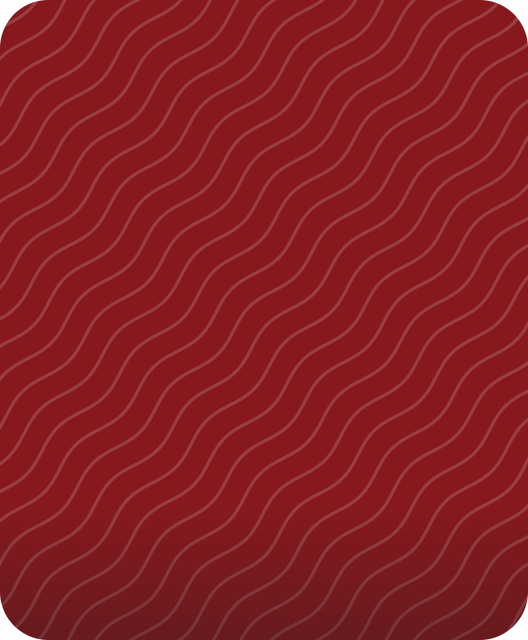
A WebGL 1 fragment shader for this pattern:

```glsl
precision highp float;

// Thin pale waves climbing at 45 degrees over a deep red rounded card.
// Each wave is a sine along the diagonal, repeated across it with mod;
// a dark veil fades in towards the bottom edge.

uniform vec2 u_resolution;

// Lengths are fractions of the canvas height.
const float PITCH = 0.05553;         // wave spacing, measured down an edge
const float OFFSET = 0.0484;         // position of the first wave
const float WAVELENGTH = 0.2441;     // along x - y, so halved on each axis
const float WAVE_SHIFT = 0.0286;
const float AMPLITUDE = 0.01237;
const float LINE_WIDTH = 0.0049;
const float CORNER_RADIUS = 0.0755;
const float VEIL_HEIGHT = 0.215;
const float VEIL_STRENGTH = 0.32;

const vec3 CARD_RED = vec3(0.53, 0.098, 0.118);
const vec3 LINE_ROSE = vec3(0.605, 0.243, 0.255);
const vec3 VEIL_DARK = vec3(0.14, 0.115, 0.13);
const vec3 PAPER = vec3(1.0, 0.995, 0.995);

const float TAU = 6.2831853;

// Signed distance to a rounded box centred on the origin.
float roundedBox(vec2 p, vec2 halfSize, float radius) {
  vec2 q = abs(p) - halfSize + radius;
  return length(max(q, 0.0)) + min(max(q.x, q.y), 0.0) - radius;
}

// Distance to the nearest wave centre line; p has its origin at the top left.
float waveDistance(vec2 p) {
  float across = p.x + p.y;
  float along = p.x - p.y;
  float k = TAU / WAVELENGTH;
  float angle = k * (along + WAVE_SHIFT);
  float f = across - OFFSET - AMPLITUDE * sin(angle);
  float nearest = abs(mod(f + 0.5 * PITCH, PITCH) - 0.5 * PITCH);

  // Dividing by the gradient keeps the stroke width even.
  float slope = AMPLITUDE * k * cos(angle);
  return nearest / sqrt(2.0 * (1.0 + slope * slope));
}

// Coverage of a pixel by the inside of a shape.
float coverage(float dist, float pixel) {
  return clamp(0.5 - dist / pixel, 0.0, 1.0);
}

void main() {
  float pixel = 1.0 / u_resolution.y;
  vec2 p = gl_FragCoord.xy * pixel;
  vec2 size = u_resolution * pixel;

  // Waves
  float d = waveDistance(vec2(p.x, 1.0 - p.y)) - 0.5 * LINE_WIDTH;
  vec3 color = mix(CARD_RED, LINE_ROSE, coverage(d, pixel));

  // Veil at the bottom
  float veil = clamp(1.0 - p.y / VEIL_HEIGHT, 0.0, 1.0);
  color = mix(color, VEIL_DARK, VEIL_STRENGTH * veil);

  // Rounded corners
  float edge = roundedBox(p - 0.5 * size, 0.5 * size, CORNER_RADIUS);
  color = mix(PAPER, color, coverage(edge, pixel));

  gl_FragColor = vec4(color, 1.0);
}
```
